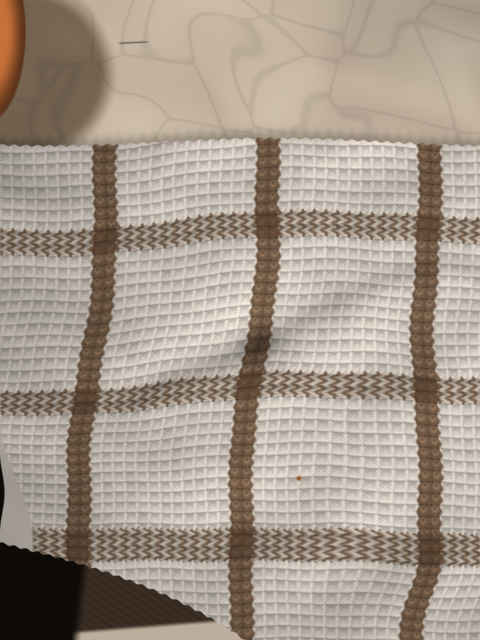
A WebGL 2 fragment shader for this texture:

```glsl
#version 300 es
precision highp float;

uniform vec2 u_resolution;
out vec4 fragColor;

const float TAU = 6.2831853;
const float CELLS = 14.0; // waffle cells between stripe centres
const vec3 CREAM = vec3(0.87, 0.835, 0.795);
const vec3 BROWN = vec3(0.47, 0.375, 0.29);
const vec3 UMBER = vec3(0.29, 0.21, 0.15);
const vec3 STONE = vec3(0.72, 0.65, 0.58);
const vec3 PALE_STONE = vec3(0.81, 0.75, 0.67);
const vec3 SOOT = vec3(0.05, 0.038, 0.027);
const vec3 CRUST = vec3(0.60, 0.34, 0.17);

vec2 hash2(vec2 p) {
  p = vec2(dot(p, vec2(127.1, 311.7)), dot(p, vec2(269.5, 183.3)));
  return fract(sin(p) * 43758.5);
}

// Nearest and second nearest feature distance
vec2 cellular(vec2 p) {
  vec2 base = floor(p), best = vec2(9.0);
  for (int j = -1; j <= 1; j++)
    for (int i = -1; i <= 1; i++) {
      vec2 corner = base + vec2(i, j);
      float d = length(corner + hash2(corner) - p);
      best = d < best.x ? vec2(d, best.x) : vec2(best.x, min(best.y, d));
    }
  return best;
}

float below(float edge, float x, float soft) { return 1.0 - smoothstep(edge - soft, edge + soft, x); }
float bump(float x, float width) { return exp(-x * x / (width * width)); }

// Mottled stone with faint veins and a soft round shadow
vec3 counter(vec2 p, float px) {
  vec2 q = p + 0.03 * vec2(sin(p.y * 23.0 + 2.0 * sin(p.x * 17.0)), sin(p.x * 19.0 + p.y * 31.0));
  vec2 patches = cellular(q * 9.0);
  float cloud = 0.5 + 0.25 * sin(q.x * 21.0 + q.y * 13.0) + 0.25 * sin(q.y * 37.0 - q.x * 9.0);
  vec3 col = mix(STONE, PALE_STONE, 0.65 * cloud + 0.45 * (1.0 - patches.x));
  col *= 1.0 - 0.06 * below(0.05, patches.y - patches.x, 0.05);
  col *= 1.0 - 0.16 * smoothstep(0.35, 0.8, p.x) * smoothstep(0.78, 1.0, p.y);
  col *= 1.0 - 0.4 * bump(p.y - 0.933 - 0.05 * (p.x - 0.2), 0.0015) * below(0.022, abs(p.x - 0.208), 0.004);
  col *= mix(vec3(1.0), vec3(0.59, 0.55, 0.50), below(0.13, length(p - vec2(0.04, 0.885)), 0.018));
  float bun = length((p - vec2(-0.02, 0.95)) / vec2(0.06, 0.14));
  vec3 crust = mix(CRUST * 1.3, CRUST * 0.6, smoothstep(0.5, 1.0, bun));
  return mix(col, crust, below(1.0, bun, 0.03 + px));
}

// Dark floor, ribbed grey fabric and a pale strip
vec3 floorArea(vec2 p, float px) {
  float rib = 0.5 + 0.5 * sin((p.x * 0.7 + p.y) * 520.0);
  vec3 denim = mix(vec3(0.16, 0.14, 0.12), UMBER, 0.3 + 0.3 * rib);
  float right = smoothstep(0.115, 0.135, p.x + 0.12 * (0.05 - p.y));
  vec3 col = mix(SOOT, denim, right);
  return mix(col, vec3(0.74, 0.68, 0.61), right * below(0.012 + 0.08 * (p.x - 0.12), p.y, 0.003 + px));
}

// Cloth coordinates: stripe centres fall on whole numbers
vec2 drape(vec2 p) {
  float right = smoothstep(0.45, 0.65, p.x);
  float lean = -0.041 * below(0.44, p.y, 0.17) * (1.0 - right);
  lean -= right * (0.012 * bump(p.y - 0.48, 0.12) + 0.03 * below(0.07, p.y, 0.07));
  float sag = -0.03 * below(0.265, p.x, 0.165) * smoothstep(0.15, 0.4, p.y);
  sag -= 0.01 * smoothstep(0.5, 0.75, p.x);
  vec2 wobble = 0.0015 * vec2(sin(p.y * 43.0 + p.x * 9.0), sin(p.x * 38.0 + p.y * 17.0));
  return (p - vec2(0.164 + lean, 0.651 + sag) + wobble) / vec2(0.254, 0.251);
}

// Broad light, slanting folds and their shadows
float foldLight(vec2 p) {
  float light = 0.83 + 0.17 * smoothstep(-0.05, 0.4, p.x);
  light += 0.03 * sin(19.0 * (p.y * 1.2 - p.x * 0.8) + 2.0 * sin(p.x * 6.0));
  light += 0.02 * sin(41.0 * p.y + 5.0 * sin(p.x * 5.0));
  float ridge = p.y - 0.388 - 0.41 * (p.x - 0.18);
  float span = smoothstep(0.15, 0.24, p.x) * below(0.43, p.x, 0.04);
  light += span * (0.06 * bump(ridge - 0.025, 0.035) - 0.17 * bump(ridge + 0.02, 0.022));
  light -= 0.22 * bump(length((p - vec2(0.41, 0.462)) * vec2(1.0, 1.3)), 0.035);
  light -= 0.10 * bump(p.y - 0.505 - 0.08 * sin(p.x * 7.0 - 3.4), 0.018) * smoothstep(0.4, 0.5, p.x);
  return light - 0.10 * below(0.12, p.y, 0.1) - 0.05 * bump(p.y - 0.70, 0.025);
}

// Raised square ridges, shaded pits and fine yarn
float waffle(vec2 cell) {
  vec2 f = fract(cell) - 0.5;
  float pit = 1.0 - smoothstep(0.16, 0.48, max(abs(f.x), abs(f.y)));
  float knot = below(0.2, abs(f.x) + abs(f.y + 0.1), 0.12);
  float yarn = sin(TAU * (cell.x * 3.0 + abs(f.y) * 4.0));
  float relief = 1.0 - pit * (0.16 + 0.26 * f.y) + 0.07 * knot;
  relief -= 0.13 * bump(f.y - 0.34, 0.09) + 0.07 * bump(f.x + 0.38, 0.09);
  return relief + 0.028 * yarn + 0.06 * (hash2(floor(cell)).x - 0.5);
}

vec3 cloth(vec2 p, float px) {
  vec2 c = drape(p), cell = c * CELLS;
  vec2 away = abs(c - round(c)) * CELLS;
  float soft = 0.12 + px * 25.0;
  float down = below(1.0 + 0.1 * sin(TAU * cell.y), away.x, soft);
  float across = below(1.1 + 0.3 * below(-1.5, c.y, 0.2) + 0.1 * sin(TAU * cell.x * 2.0), away.y, soft);
  float zigzag = abs(fract(cell.y * 1.5) - 0.5);
  float mixed = 0.58 + 0.36 * sin(TAU * (cell.x + zigzag));
  vec2 f = fract(cell) - 0.5;
  vec3 loops = mix(UMBER * 1.15, BROWN * 1.2, 0.3 + 0.7 * bump(length(f) - 0.22, 0.16));
  vec3 col = mix(CREAM, BROWN * 0.95, across * mixed);
  col = mix(col, mix(loops, UMBER * 1.2, 0.6 * across), down * 0.95);
  float hem = below(0.052 * below(0.25, p.y, 0.095), p.x, 0.002 + px);
  col = mix(col * waffle(cell), CREAM * 0.88, hem);
  col *= foldLight(p);
  return mix(col, CRUST, below(0.0035, length(p - vec2(0.467, 0.2525)), px + 0.0005));
}

void main() {
  float px = 1.0 / u_resolution.y;
  vec2 p = gl_FragCoord.xy * px;
  float scallop = 0.0015 * sin(p.x * TAU * 55.0);
  float top = 0.778 + 0.006 * cos((p.x - 0.43) * 9.0) + scallop;
  float bottom = 0.152 - 0.25 * p.x - p.x * p.x * p.x + scallop;
  float left = 0.009 * bump(p.y - 0.23, 0.045) - 0.002;
  vec3 back = mix(floorArea(p, px), counter(p, px), step(0.5, p.y));
  back *= 1.0 - 0.22 * bump(p.y - top, 0.012);
  float cover = below(top, p.y, px) * (1.0 - below(bottom, p.y, px)) * (1.0 - below(left, p.x, px));
  fragColor = vec4(mix(back, cloth(p, px), cover), 1.0);
}
```
